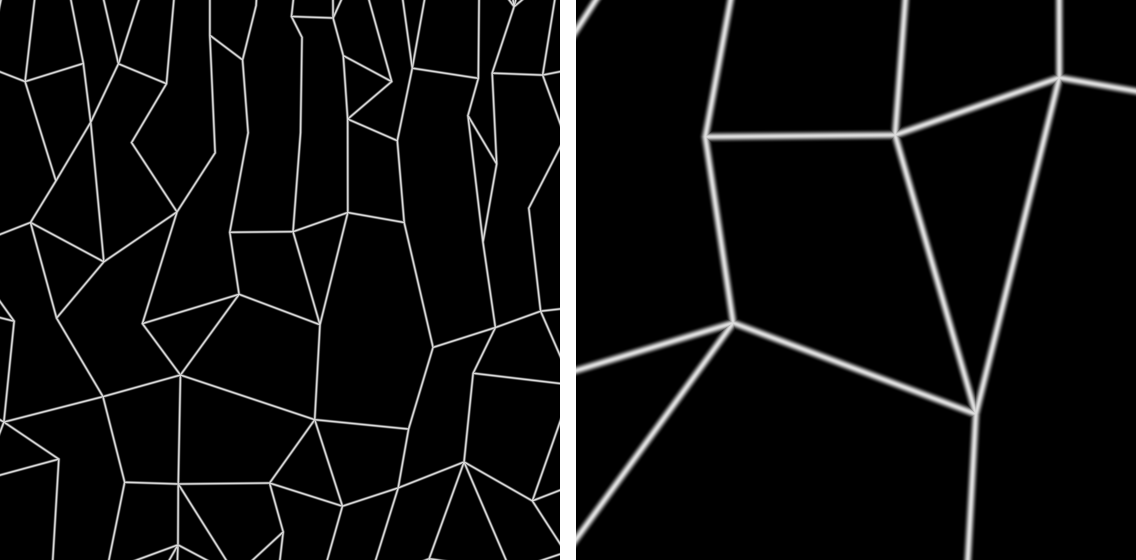
Left: the whole. Right: its middle third, enlarged.
Give the GLSL for this pattern, as a three.js fragment shader.

```glsl
#define ROWS 6.8          // node rows over the canvas height
#define MIN_COLS 6.0      // node columns in the sparsest row
#define COL_GAIN 13.0     // extra columns away from the sparsest row
#define SPARSE_Y 0.32     // height of the sparsest row
#define JITTER vec2(0.72, 0.84)
#define LINKS_LOW 0.8     // chance of a sideways link at the bottom
#define LINKS_HIGH 0.36   // chance of a sideways link at the top
#define EDGE 0.0043       // half width including the soft rim
#define FALLOFF 1.4       // how quickly the rim fades
#define LINE_COLOR vec3(0.87)
#define SEED 3.7

varying vec2 vUv;

float hash(vec2 p) {
  return fract(sin(dot(p + SEED, vec2(127.1, 311.7))) * 43758.55);
}

float columns(float row) {
  return floor(MIN_COLS + COL_GAIN * abs(row / ROWS - SPARSE_Y));
}

float rowShift(float row) {
  return hash(vec2(row, 71.0));
}

// Column of a row that contains the position x
float columnAt(float x, float row) {
  return floor(x * columns(row) - rowShift(row));
}

// Unjittered horizontal position of a node
float columnCenter(float col, float row) {
  return (col + 0.5 + rowShift(row)) / columns(row);
}

vec2 node(float col, float row) {
  vec2 id = vec2(col, row);
  vec2 offset = (vec2(hash(id), hash(id + 37.0)) - 0.5) * JITTER;
  return vec2(columnCenter(col, row) + offset.x / columns(row),
              (row + offset.y) / ROWS);
}

float segmentDistance(vec2 p, vec2 a, vec2 b) {
  vec2 ab = b - a;
  float t = clamp(dot(p - a, ab) / max(dot(ab, ab), 1e-6), 0.0, 1.0);
  return length(p - a - ab * t);
}

// Distance to the nearest strand of the net
float netDistance(vec2 p) {
  float nearest = 1.0;
  float baseRow = floor(p.y * ROWS);
  for (int j = -1; j <= 2; j++) {
    float row = baseRow + float(j);
    float baseCol = columnAt(p.x, row);
    float linkChance = mix(LINKS_LOW, LINKS_HIGH, smoothstep(0.35, 0.75, row / ROWS));
    for (int i = -3; i <= 3; i++) {
      float col = baseCol + float(i);
      float x = columnCenter(col, row);
      vec2 a = node(col, row);

      // Every node joins the closest node above and below
      vec2 above = node(columnAt(x, row + 1.0), row + 1.0);
      vec2 below = node(columnAt(x, row - 1.0), row - 1.0);
      nearest = min(nearest, segmentDistance(p, a, above));
      nearest = min(nearest, segmentDistance(p, a, below));

      // Some nodes also join their right neighbour
      if (hash(vec2(col, row) + 91.0) < linkChance) {
        nearest = min(nearest, segmentDistance(p, a, node(col + 1.0, row)));
      }
    }
  }
  return nearest;
}

void main() {
  float line = pow(1.0 - smoothstep(0.0, EDGE, netDistance(vUv)), FALLOFF);
  gl_FragColor = vec4(LINE_COLOR * line, 1.0);
}
```
